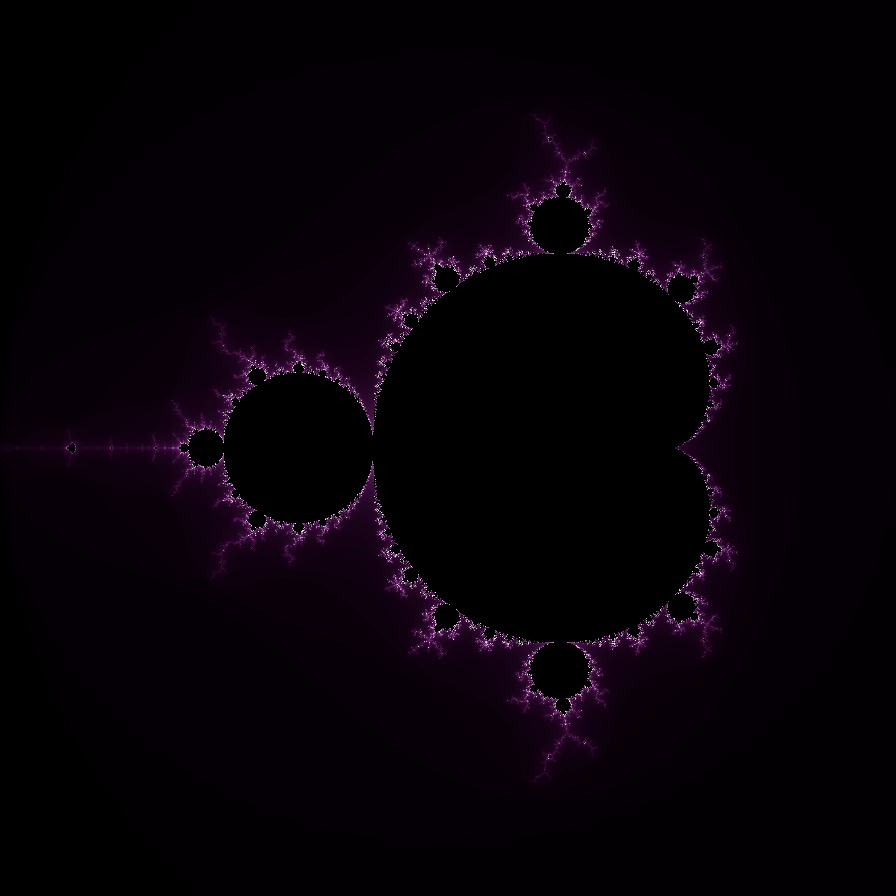
Write a WebGL 2 fragment shader that draws this background.

```glsl
#version 300 es
precision highp float;

// Escape-time fractal of z -> z*z + c over a near-black plane.
// Points that stay bounded are black; the others glow by how long they take
// to escape: faint purple far away, rising to white sparks along the border.

uniform vec2 u_resolution;
out vec4 outColor;

const vec2  VIEW_CENTER   = vec2(-0.5, 0.0);  // plane point at mid canvas
const float VIEW_SPAN     = 3.0;              // plane units across the canvas
const int   MAX_STEPS     = 100;
const float ESCAPE_RADIUS = 2.0;
const vec3  GLOW_CURVE    = vec3(1.0, 2.0, 1.0);  // late green keeps the glow purple
const vec3  INSIDE_COLOR  = vec3(0.0);

vec2 complexSquare(vec2 z) {
    return vec2(z.x * z.x - z.y * z.y, 2.0 * z.x * z.y);
}

// Number of steps before the orbit of c escapes, or MAX_STEPS if it never does
int escapeSteps(vec2 c) {
    vec2 z = vec2(0.0);
    for (int i = 0; i < MAX_STEPS; i++) {
        z = complexSquare(z) + c;
        if (dot(z, z) > ESCAPE_RADIUS * ESCAPE_RADIUS) return i;
    }
    return MAX_STEPS;
}

// Purple for quick escapes, white for slow ones
vec3 glowColor(float slowness) {
    return pow(vec3(slowness), GLOW_CURVE);
}

void main() {
    // Canvas to complex plane
    float canvasSize = min(u_resolution.x, u_resolution.y);
    vec2 position = (gl_FragCoord.xy - 0.5 * u_resolution) / canvasSize;
    vec2 c = VIEW_CENTER + VIEW_SPAN * position;

    // One sample per pixel keeps the border sparks crisp
    int steps = escapeSteps(c);
    float slowness = float(steps) / float(MAX_STEPS);
    vec3 color = steps == MAX_STEPS ? INSIDE_COLOR : glowColor(slowness);

    outColor = vec4(color, 1.0);
}
```
